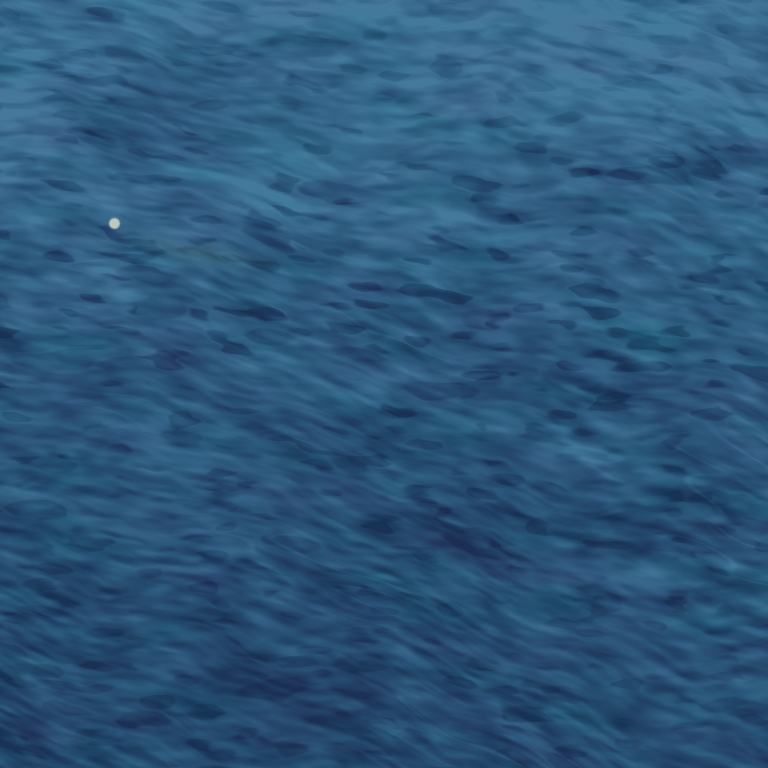
Reproduce this texture procedurally as a WebGL 1 fragment shader.

```glsl
precision highp float;
uniform vec2 u_resolution;

vec3 hash3(vec2 cell) {
  vec3 h = fract(vec3(cell.xyx) * vec3(0.1031, 0.1030, 0.0973));
  h += dot(h, h.yxz + 33.33);
  return fract((h.xxy + h.yzz) * h.zyx);
}

// Cellular noise: each cell holds one soft dab, light or dark
float dabs(vec2 p, float core) {
  vec2 cell = floor(p);
  float sum = 0.0;
  for (int j = -1; j <= 1; j++) {
    for (int i = -1; i <= 1; i++) {
      vec2 neighbour = cell + vec2(float(i), float(j));
      vec3 h = hash3(neighbour + 57.0);
      float d = length(p - neighbour - h.xy);
      sum += (2.0 * h.z - 1.0) * (1.0 - smoothstep(core, 1.0, d));
    }
  }
  return sum;
}

// Thin strands along the zero contour of the dabs
float strands(vec2 p) {
  return 1.0 - smoothstep(0.0, 0.2, abs(dabs(p, 0.0)));
}

vec3 waterColour(float tone) {
  vec3 deep = vec3(0.12, 0.24, 0.38);
  vec3 middle = vec3(0.165, 0.337, 0.477);
  vec3 pale = vec3(0.25, 0.45, 0.588);
  vec3 colour = mix(deep, middle, clamp(tone / 0.45, -0.5, 1.0));
  return mix(colour, pale, clamp((tone - 0.45) / 0.55, 0.0, 1.2));
}

void main() {
  vec2 uv = gl_FragCoord.xy / u_resolution;

  // Current falls to the right, steeper towards the bottom
  float ripple = 0.012 * sin(9.0 * uv.x + 5.0 * uv.y)
               + 0.004 * sin(24.0 * uv.x - 13.0 * uv.y + 1.0);
  vec2 flow = vec2(uv.x, uv.y + uv.x * (0.36 - 0.24 * uv.y) + ripple);
  flow.y += 0.004 * dabs(flow * vec2(18.0, 34.0) + 3.0, 0.0);
  vec2 level = vec2(uv.x, uv.y + 0.12 * uv.x + ripple * 0.6);
  level += vec2(0.007, 0.0025) * dabs(level * vec2(45.0, 110.0), 0.0);

  // Light falls off from top to bottom, in broad patches
  float tone = 0.2 + 0.26 * uv.y + 0.46 * uv.y * uv.y;
  tone += 0.1 * dabs(flow * vec2(4.0, 9.0) + 11.0, 0.0);
  tone += 0.09 * dabs(level * vec2(9.0, 26.0) + 23.0, 0.2);

  // Brush-like streaks, from wide to hair-thin
  tone += 0.13 * dabs(flow * vec2(16.0, 72.0) + 37.0, 0.2);
  tone += 0.18 * dabs(flow * vec2(24.0, 125.0) + 71.0, 0.2);
  tone += 0.14 * dabs(level * vec2(38.0, 135.0) + 47.0, 0.2);
  tone += 0.12 * dabs(flow * vec2(42.0, 180.0) + 83.0, 0.2);

  // Pale strands, strongest at the lower right
  float strandMask = smoothstep(-0.3, 0.6, dabs(flow * vec2(5.0, 11.0) + 5.0, 0.1));
  strandMask *= 0.6 + 0.7 * uv.x * (1.0 - uv.y);
  tone += 0.2 * strandMask * strands(flow * vec2(11.0, 56.0) + 91.0);

  // Dark flecks lie flatter and crowd the middle band
  float crowd = exp(-18.0 * pow(uv.y - 0.62, 2.0));
  float flecks = dabs(level * vec2(29.0, 88.0) + 131.0, 0.3);
  float blots = dabs(level * vec2(15.0, 46.0) + 163.0, 0.3);
  tone -= (0.22 + 0.16 * crowd) * smoothstep(0.5, 0.95, flecks);
  tone -= 0.26 * smoothstep(0.75, 1.15, blots);

  // Slight drift between teal and violet blue
  vec3 colour = waterColour(tone + 0.03);
  float tint = dabs(level * vec2(12.0, 36.0) + 201.0, 0.0);
  colour += tint * vec3(-0.013, 0.012, 0.002);

  // Faint sunlit smear and one fleck of foam
  vec2 smear = (uv - vec2(0.26, 0.67)) * vec2(14.0, 80.0);
  smear.y += smear.x;
  colour += vec3(0.05, 0.05, 0.01) * exp(-dot(smear, smear));
  float foam = length(uv - vec2(0.149, 0.709));
  colour = mix(colour, vec3(0.74, 0.79, 0.74), 1.0 - smoothstep(0.005, 0.009, foam));

  gl_FragColor = vec4(colour, 1.0);
}
```
